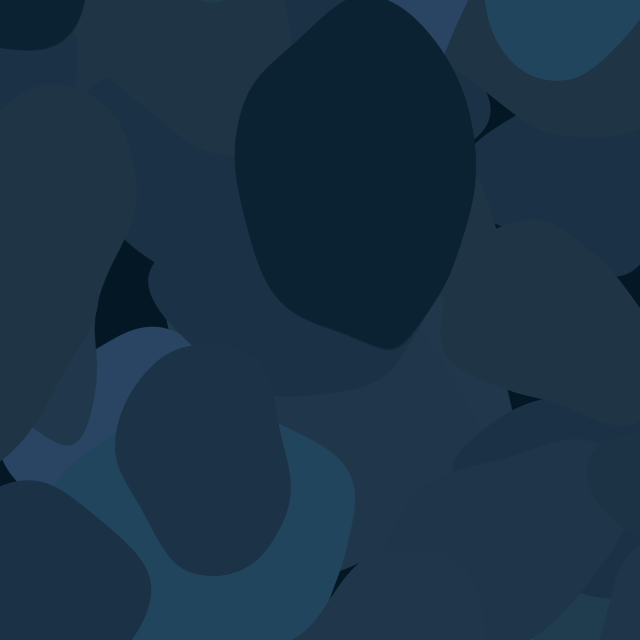
This pattern is drawn by a WebGL 1 fragment shader. Its source:

```glsl
precision highp float;
// Overlapping flat patches in deep blues, like a soft camouflage.
// Ellipses on a shuffled, jittered grid are bent by smooth noise and
// painted one over another; the near-black ground shows in the gaps.

uniform vec2 u_resolution;

const float GRID = 7.0;       // patches per side
const float SPACING = 0.2;    // grid step in canvas units
const float SHUFFLE = 18.0;   // coprime with GRID * GRID, mixes paint order
const float WARP_FREQ = 4.3;
const float WARP_SIZE = 0.14;

const vec3 GROUND = vec3(0.010, 0.090, 0.140);
const vec3 INK    = vec3(0.045, 0.135, 0.195);
const vec3 NAVY   = vec3(0.075, 0.155, 0.230);
const vec3 SLATE  = vec3(0.122, 0.204, 0.266);
const vec3 DENIM  = vec3(0.105, 0.192, 0.275);
const vec3 STEEL  = vec3(0.130, 0.220, 0.300);
const vec3 TEAL   = vec3(0.125, 0.240, 0.315);
const vec3 OCEAN  = vec3(0.133, 0.270, 0.368);
const vec3 BLUE   = vec3(0.163, 0.272, 0.388);

vec2 hash2(vec2 p) {
  vec3 q = fract(vec3(p.xyx) * vec3(0.1031, 0.1030, 0.0973));
  q += dot(q, q.yzx + 33.33);
  return fract((q.xx + q.yz) * q.zy);
}

// Smooth two-channel value noise in 0..1
vec2 noise2(vec2 p) {
  vec2 cell = floor(p);
  vec2 f = fract(p);
  vec2 u = f * f * f * (f * (f * 6.0 - 15.0) + 10.0);
  vec2 low = mix(hash2(cell), hash2(cell + vec2(1.0, 0.0)), u.x);
  vec2 high = mix(hash2(cell + vec2(0.0, 1.0)), hash2(cell + 1.0), u.x);
  return mix(low, high, u.y);
}

vec2 rotate(vec2 p, float angle) {
  float c = cos(angle);
  float s = sin(angle);
  return vec2(c * p.x - s * p.y, s * p.x + c * p.y);
}

// Approximate signed distance to an ellipse
float ellipseDistance(vec2 p, vec2 radii) {
  float k = length(p / radii);
  float slope = length(p / (radii * radii));
  return k * (k - 1.0) / max(slope, 0.001);
}

// Picks a patch colour; pick sets the share, tone varies within it
vec3 patchColor(float pick, float tone) {
  if (pick < 0.05) return INK;
  if (pick < 0.09) return NAVY;
  if (pick < 0.34) return SLATE;
  if (pick < 0.58) return mix(DENIM, SLATE, 0.3 * tone);
  if (pick < 0.77) return mix(STEEL, DENIM, 0.5 * tone);
  if (pick < 0.92) return mix(TEAL, OCEAN, step(0.5, tone));
  return BLUE;
}

// Signed distance to the bent patch of the given paint order
float patchDistance(vec2 p, float order) {
  float slot = mod(order * SHUFFLE, GRID * GRID);
  vec2 cell = vec2(mod(slot, GRID), floor(slot / GRID));
  vec2 jitter = hash2(vec2(order, 11.0)) - 0.5;
  vec2 center = 0.5 + SPACING * (cell - 0.5 * (GRID - 1.0) + 0.8 * jitter);

  vec2 shape = hash2(vec2(order, 47.0));
  float radius = mix(0.14, 0.25, shape.x);
  vec2 radii = radius * vec2(1.0, mix(0.55, 0.95, shape.y));
  float angle = 6.2832 * hash2(vec2(order, 83.0)).x;

  vec2 bend = noise2(p * WARP_FREQ + order * vec2(17.3, 9.7)) - 0.5;
  return ellipseDistance(rotate(p - center + WARP_SIZE * bend, angle), radii);
}

void main() {
  float side = min(u_resolution.x, u_resolution.y);
  vec2 p = gl_FragCoord.xy / side;
  float edge = 0.75 / side;
  vec3 color = GROUND;

  // Paint the patches from back to front
  for (int i = 0; i < 49; i++) {
    float order = float(i);
    float pick = fract(order * 0.618034 + 0.37);
    float tone = hash2(vec2(order, 29.0)).y;
    float cover = 1.0 - smoothstep(-edge, edge, patchDistance(p, order));
    color = mix(color, patchColor(pick, tone), cover);
  }

  gl_FragColor = vec4(color, 1.0);
}
```
